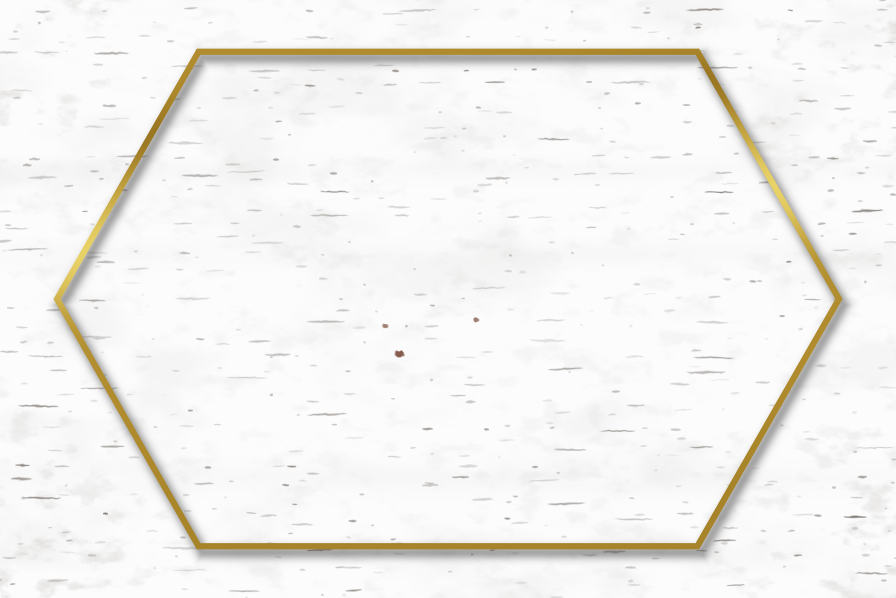
This background is drawn by a WebGL 1 fragment shader. Its source:

```glsl
precision highp float;
// Thin gold hexagonal frame with a soft shadow on whitewashed, scratched wood.

uniform vec2 u_resolution;

#define FRAME_HALF_HEIGHT 0.4135
#define FRAME_SIDE_DIST 0.5675
#define FRAME_THICKNESS 0.0052
#define SHADOW_OFFSET vec2(0.007, -0.010)
#define SHADOW_BLUR 0.012
#define SHADOW_STRENGTH 0.34
#define SCRATCH_DENSITY 0.44
#define SCRATCH_STRENGTH 0.72
#define SMUDGE_STRENGTH 0.07

const vec3 PAINT = vec3(0.988, 0.988, 0.990);
const vec3 GRIME = vec3(0.60, 0.58, 0.55);
const vec3 SCRATCH = vec3(0.36, 0.33, 0.30);
const vec3 KNOT = vec3(0.45, 0.25, 0.18);
const vec3 GOLD_DARK = vec3(0.55, 0.41, 0.10);
const vec3 GOLD = vec3(0.69, 0.55, 0.18);
const vec3 GOLD_LIGHT = vec3(0.91, 0.82, 0.40);

float hash(vec2 p) {
  vec3 q = fract(p.xyx * vec3(0.1031, 0.1030, 0.0973));
  q += dot(q, q.yzx + 33.33);
  return fract((q.x + q.y) * q.z);
}

float noise(vec2 p) {
  vec2 i = floor(p), f = fract(p);
  f = f * f * (3.0 - 2.0 * f);
  return mix(mix(hash(i), hash(i + vec2(1.0, 0.0)), f.x),
             mix(hash(i + vec2(0.0, 1.0)), hash(i + 1.0), f.x), f.y);
}

float fbm(vec2 p) {
  float sum = 0.0, amp = 0.5;
  for (int i = 0; i < 5; i++) {
    sum += amp * noise(p);
    p = p * 2.03 + 17.3;
    amp *= 0.5;
  }
  return sum;
}

float bell(float x, float width) {
  x /= width;
  return exp(-x * x);
}

// Signed distance to a hexagon with mitred corners
float hexagon(vec2 q) {
  q = abs(q);
  return max(q.y - FRAME_HALF_HEIGHT, dot(q, vec2(0.868, 0.497)) - FRAME_SIDE_DIST);
}

// One tapered horizontal dash per occupied grid cell
float scratches(vec2 p, vec2 cell, float seed, float px) {
  vec2 id = floor(p / cell) + seed;
  vec2 local = (fract(p / cell) - 0.5) * cell;
  float size = hash(id + 5.7);
  float halfLen = cell.x * mix(0.04, 0.30, size * size);
  vec2 jitter = vec2(hash(id + 11.1), hash(id + 23.9)) - 0.5;
  local -= jitter * vec2(cell.x - 2.0 * halfLen, cell.y * 0.6);
  local.y += (hash(id + 41.3) - 0.6) * 0.08 * local.x;
  local.y += (noise(p * 160.0) - 0.5) * 0.0018;
  float taper = max(1.0 - abs(local.x) / halfLen, 0.0);
  float thick = mix(0.0009, 0.0022, hash(id + 57.1)) * sqrt(taper);
  float ink = smoothstep(px, -px, abs(local.y) - thick) * smoothstep(0.0, 0.25, taper);
  return ink * step(hash(id), SCRATCH_DENSITY) * mix(0.3, 1.0, hash(id + 71.7));
}

float knot(vec2 p, vec2 center, float radius, float px) {
  vec2 d = (p - center) * vec2(0.8, 1.1);
  float edge = length(d) - radius * (0.7 + 0.6 * noise(p * 220.0));
  return smoothstep(px, -px, edge);
}

vec3 wood(vec2 p, vec2 q, float px) {
  // Faint smudges, worn toward the right corners, and horizontal plank bands
  float smudge = smoothstep(0.45, 0.78, fbm(p * vec2(7.0, 13.0)));
  float fine = smoothstep(0.52, 0.80, fbm(p * vec2(26.0, 44.0) + 9.0));
  float worn = smoothstep(0.35, 0.75, abs(q.x)) * smoothstep(0.05, 0.5, abs(q.y));
  float bands = bell(q.y - 0.215, 0.018) + bell(q.y - 0.075, 0.020) + bell(q.y + 0.30, 0.025);
  float grime = smudge + fine * (1.0 + 2.0 * worn);
  grime += bands * (0.25 + 0.6 * noise(p * vec2(5.0, 40.0)));
  vec3 color = mix(PAINT, GRIME, min(grime * SMUDGE_STRENGTH, 0.4));

  // Long scratches over short, paler ones
  float marks = 0.0;
  for (int i = 0; i < 2; i++) {
    float layer = float(i);
    vec2 cell = mix(vec2(0.125, 0.030), vec2(0.070, 0.024), layer);
    marks = max(marks, scratches(p + 0.013 * layer, cell, 19.0 * layer, px) * (1.0 - 0.45 * layer));
  }
  marks *= 0.55 + 0.65 * noise(p * vec2(4.0, 7.0) + 31.0);
  color = mix(color, SCRATCH, min(marks * SCRATCH_STRENGTH, 1.0));

  // Small rusty knots near the middle
  float knots = knot(q, vec2(-0.082, -0.092), 0.0065, px);
  knots = max(knots, 0.8 * knot(q, vec2(-0.105, -0.045), 0.0042, px));
  knots = max(knots, 0.8 * knot(q, vec2(0.047, -0.035), 0.0038, px));
  return mix(color, KNOT, knots * 0.85);
}

// Metal reflection sweeping across the frame on a slight diagonal
vec3 gold(vec2 q) {
  float t = q.y - 0.096 * q.x;
  vec3 color = mix(GOLD, GOLD_DARK, 0.25 * smoothstep(-0.1, -0.42, t));
  color = mix(color, GOLD_DARK, 0.65 * bell(t - 0.32, 0.055));
  return mix(color, GOLD_LIGHT, bell(t - 0.135, 0.095));
}

void main() {
  float px = 1.0 / u_resolution.y;
  vec2 p = gl_FragCoord.xy * px;
  vec2 q = p - 0.5 * u_resolution * px;

  vec3 color = wood(p, q, px);
  float shadow = bell(hexagon(q - SHADOW_OFFSET), SHADOW_BLUR);
  color *= 1.0 - SHADOW_STRENGTH * shadow;
  float frame = abs(hexagon(q)) - FRAME_THICKNESS;
  color = mix(color, gold(q), smoothstep(0.6 * px, -0.6 * px, frame));
  gl_FragColor = vec4(color, 1.0);
}
```
